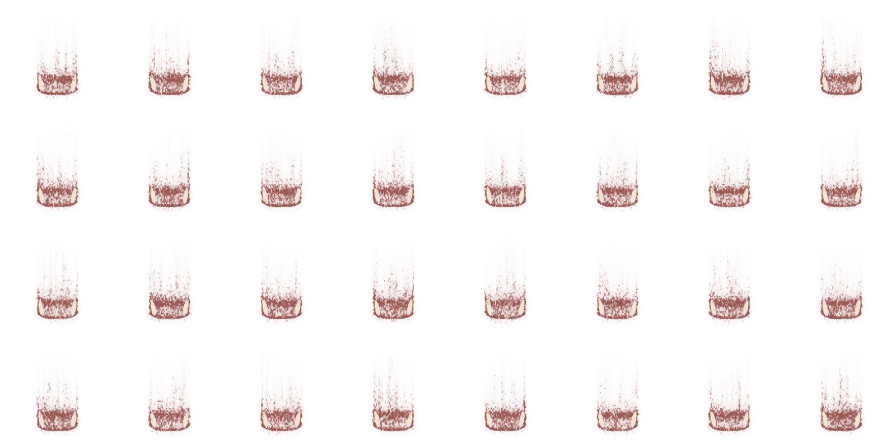
This pattern is drawn by a Shadertoy shader. Its source:

```glsl
// Grid of small grainy red brush stamps with fading vertical streaks on white.
#define REPEATS vec2(8.0, 4.0)
#define CENTER_X 0.513
#define HALF_WIDTH 0.183
#define BASE_Y 0.150
#define BODY_TOP 0.31
#define FADE_RATE 6.5
#define GRAIN vec2(88.0, 60.0)
#define STREAKS vec2(46.0, 3.5)
#define INK vec3(0.61, 0.35, 0.33)
#define CREAM vec3(0.96, 0.92, 0.85)
#define SAMPLES 2

float hash(vec2 p) {
    vec3 q = fract(vec3(p.xyx) * 0.1031);
    q += dot(q, q.yzx + 33.33);
    return fract((q.x + q.y) * q.z);
}

float noise(vec2 p) {
    vec2 i = floor(p), f = fract(p);
    f = f * f * (3.0 - 2.0 * f);
    return mix(mix(hash(i), hash(i + vec2(1, 0)), f.x),
               mix(hash(i + vec2(0, 1)), hash(i + vec2(1, 1)), f.x), f.y);
}

// Soft line of the given half width around zero
float band(float d, float w) {
    return exp(-d * d / (w * w));
}

// One stamp; p runs from 0 to 1 across its cell
vec3 stamp(vec2 p, vec2 seed) {
    float x = p.x - CENTER_X;
    float ax = abs(x);
    float grain = noise(p * GRAIN + seed);
    float fine = hash(floor(p * GRAIN * 1.3) + seed + 71.0);
    float streak = noise(p * STREAKS + seed * 1.7 + 19.0);
    float broad = noise(p * vec2(14.0, 2.0) + seed + 43.0);

    // Outline: ragged sides and a rounded base
    float edge = ax + 0.012 * (grain - 0.5);
    float sides = 1.0 - smoothstep(HALF_WIDTH - 0.012, HALF_WIDTH + 0.008, edge);
    float halo = 1.0 - smoothstep(HALF_WIDTH - 0.01, HALF_WIDTH + 0.05, edge);
    float h = p.y - BASE_Y - 0.05 * pow(ax / HALF_WIDTH, 4.0);
    float above = smoothstep(-0.008, 0.008, h + 0.012 * (grain - 0.5));

    // Body: speckled lower part, dark upper band, base and side lines
    float body = 0.46 + 0.16 * (broad - 0.5);
    body += 0.26 * band(p.y - 0.295, 0.035);
    body += 0.30 * band(h - 0.012, 0.014);
    body += 0.25 * band(ax - HALF_WIDTH + 0.012, 0.010);

    // Streaks thin out upward
    float rise = max(p.y - BODY_TOP, 0.0);
    float fade = exp(-rise * FADE_RATE * (1.3 - 0.6 * broad));
    float brush = mix(1.0, 0.25 + 1.5 * streak * streak, smoothstep(0.0, 0.12, rise));
    float density = body * fade * brush * above * sides;

    // Faint dust beside and below the stamp
    float dust = 0.09 * halo * (1.0 - sides) * fade * above;
    dust += 0.13 * halo * (1.0 - above) * smoothstep(-0.07, 0.0, h);
    density = (density + dust) * (1.0 - smoothstep(0.75, 0.95, p.y));

    // Pale leaning patches near both sides
    vec2 q = vec2(ax - 0.147 - 0.2 * (p.y - 0.255), p.y - 0.255);
    float patchShape = length(q / vec2(0.023, 0.078)) + 0.5 * (grain - 0.5);
    float pale = 1.0 - smoothstep(0.72, 1.0, patchShape);
    density *= 1.0 - 0.85 * pale;

    // Grain breaks the ink into specks
    float speck = 0.6 * grain + 0.4 * fine;
    float ink = smoothstep(-0.28, 0.28, density - speck) * smoothstep(0.0, 0.12, density);
    ink = clamp(0.75 * ink + 0.38 * density, 0.0, 1.0);
    return mix(mix(vec3(1.0), CREAM, pale), INK, ink);
}

void mainImage(out vec4 fragColor, in vec2 fragCoord) {
    vec3 color = vec3(0.0);
    // Average subsamples to smooth the edges
    for (int j = 0; j < SAMPLES; j++) {
        for (int i = 0; i < SAMPLES; i++) {
            vec2 offset = (vec2(i, j) + 0.5) / float(SAMPLES) - 0.5;
            vec2 grid = (fragCoord + offset) / iResolution.xy * REPEATS;
            vec2 id = mod(floor(grid), REPEATS);
            color += stamp(fract(grid), id * vec2(131.0, 173.0));
        }
    }
    fragColor = vec4(color / float(SAMPLES * SAMPLES), 1.0);
}
```
